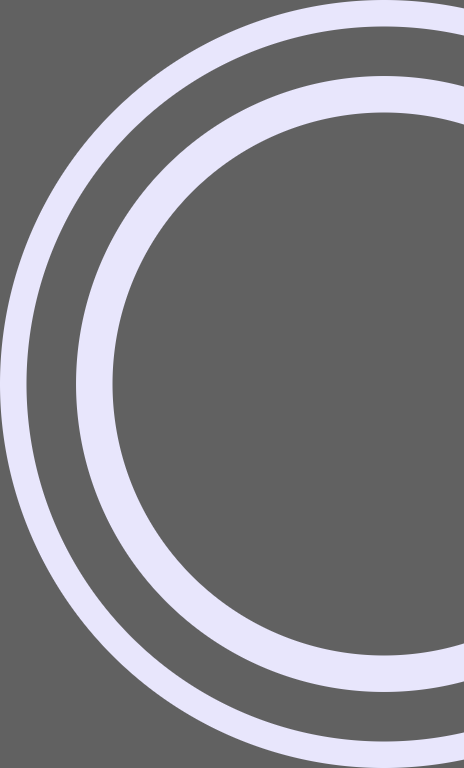
This background is drawn by a WebGL 2 fragment shader. Its source:

```glsl
#version 300 es
precision highp float;
// Two concentric pale lavender rings on flat grey, cropped by the right edge.

uniform vec2 u_resolution;
out vec4 fragColor;

// Coverage of a ring between two radii, softened over one pixel.
float ring(float dist, float inner, float outer, float pixel) {
    float edge = abs(dist - 0.5 * (inner + outer)) - 0.5 * (outer - inner);
    return clamp(0.5 - edge / pixel, 0.0, 1.0);
}

void main() {
    // Units of canvas height; both rings share one centre.
    float pixel = 1.0 / u_resolution.y;
    vec2 p = gl_FragCoord.xy * pixel;
    float dist = length(p - vec2(0.5));

    vec3 grey = vec3(0.38);
    vec3 lavender = vec3(0.91, 0.902, 0.99);

    float thinRing = ring(dist, 0.4655, 0.5, pixel);
    float thickRing = ring(dist, 0.3535, 0.401, pixel);

    fragColor = vec4(mix(grey, lavender, max(thinRing, thickRing)), 1.0);
}
```
